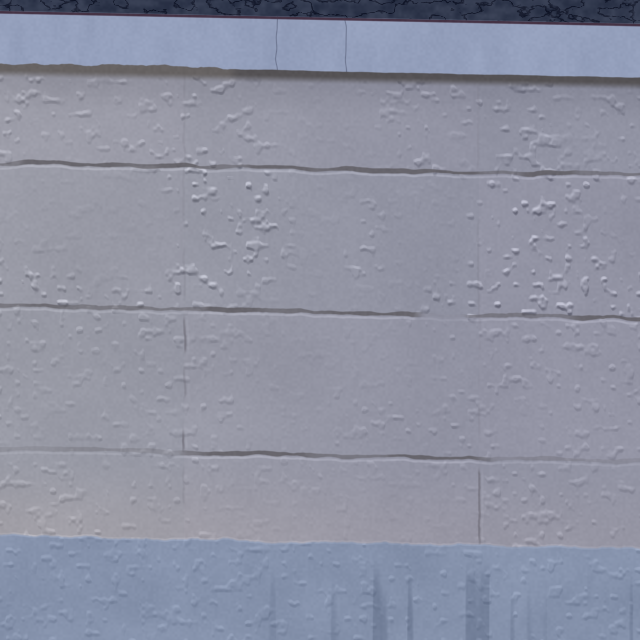
Write a three.js fragment shader that draws this texture.

```glsl
#define SLOPE 0.02
#define COURSE 0.2235
#define FIRST_JOINT 0.254
#define BLOCK 0.46
#define BLOCK_START 0.288
#define SILL_TOP 0.019
#define SILL_END 0.101
#define BASE_TOP 0.838
#define SOFT 0.0014
#define GRAIN 0.022
#define PIT_DEPTH 0.13

varying vec2 vUv;

float hash(vec2 p) {
  vec3 q = fract(vec3(p.xyx) * 0.1031);
  q += dot(q, q.yzx + 33.33);
  return fract((q.x + q.y) * q.z);
}

float noise(vec2 p) {
  vec2 i = floor(p), f = fract(p);
  f = f * f * (3.0 - 2.0 * f);
  return mix(mix(hash(i), hash(i + vec2(1.0, 0.0)), f.x),
             mix(hash(i + vec2(0.0, 1.0)), hash(i + 1.0), f.x), f.y);
}

float fbm(vec2 p) {
  float sum = 0.0, amp = 0.5;
  for (int i = 0; i < 4; i++) {
    sum += amp * noise(p);
    p = p * 2.03 + 17.0;
    amp *= 0.5;
  }
  return sum / 0.9375;
}

float edge(float at, float v, float soft) { return smoothstep(at - soft, at + soft, v); }

float line(float d, float halfWidth) { return 1.0 - edge(halfWidth, abs(d), SOFT); }

// Raised and sunken flecks in the render
float bumps(vec2 p) {
  return smoothstep(0.62, 0.88, noise(p * vec2(72.0, 95.0)) * 0.75 + noise(p * 165.0) * 0.25);
}

float relief(vec2 p) { return bumps(p + vec2(0.001, 0.0045)) - bumps(p); }

vec3 wallColor(vec2 p) {
  float course = (p.y - FIRST_JOINT) / COURSE;
  float row = floor(course);
  float column = floor((p.x - BLOCK_START) / BLOCK);
  vec3 col = mix(vec3(0.60, 0.605, 0.65), vec3(0.567, 0.573, 0.636), smoothstep(0.0, 0.8, p.x));
  col += (hash(vec2(row + 5.0, column + 9.0)) - 0.5) * vec3(0.014, 0.008, 0.010);
  col += vec3(0.035, 0.02, 0.005) * smoothstep(0.70, 0.84, p.y) * (1.0 - 0.5 * p.x);
  col -= 0.045 * (1.0 - smoothstep(0.11, 0.18, p.y));
  col += (fbm(p * 9.0) - 0.5) * 0.04;

  // Rough patches, densest in the second course
  float rough = smoothstep(0.4, 0.68, fbm(p * 6.0 + 3.0));
  rough *= row == 0.0 ? 1.3 : (row < 0.0 ? 0.8 : 0.45);
  col += relief(p) * PIT_DEPTH * (0.15 + rough);

  // Horizontal joints: dark groove over a pale lip
  float joint = floor(course + 0.5);
  float d = p.y - FIRST_JOINT - joint * COURSE + (fbm(vec2(p.x * 22.0, joint * 7.0)) - 0.5) * 0.009;
  float present = step(-0.5, joint) * step(joint, 2.5);
  float worn = 0.65 + 0.35 * smoothstep(0.25, 0.6, noise(vec2(p.x * 14.0, joint * 5.0)));
  if (joint == 1.0) worn *= 1.0 - 0.9 * edge(0.655, p.x, 0.012) * (1.0 - edge(0.73, p.x, 0.012));
  if (joint == 2.0) worn *= 0.35 + 0.65 * edge(0.285, p.x, 0.01) * (1.0 - edge(0.76, p.x, 0.03));
  float thick = 0.0018 + 0.0022 * noise(vec2(p.x * 35.0, joint * 3.0));
  col = mix(col, vec3(0.36, 0.35, 0.37), line(d, thick) * worn * present * 0.8);
  col += 0.075 * line(d - 0.0065, 0.0017) * present * (0.35 + 0.65 * worn);

  // Vertical joints: one distinct per course, the rest nearly filled
  float k = floor((p.x - BLOCK_START) / BLOCK + 0.5);
  float v = p.x - BLOCK_START - k * BLOCK + (fbm(vec2(p.y * 30.0, k)) - 0.5) * 0.007;
  float distinct = row == k + 1.0 ? 0.55 : 0.12;
  distinct *= smoothstep(0.15, 0.65, noise(vec2(p.y * 38.0, k + 4.0)));
  col = mix(col, vec3(0.40, 0.39, 0.43), line(v, 0.0017) * distinct);
  return col + 0.04 * line(v - 0.005, 0.0015) * distinct;
}

vec3 sillColor(vec2 p) {
  vec3 col = vec3(0.58, 0.625, 0.735) + (fbm(p * vec2(35.0, 12.0)) - 0.5) * 0.05;
  for (int i = 0; i < 2; i++) {
    float x = 0.432 + 0.108 * float(i) + (noise(vec2(p.y * 60.0, float(i))) - 0.5) * 0.004;
    col = mix(col, vec3(0.36, 0.39, 0.49), line(p.x - x, 0.0007) * 0.75);
  }
  return col;
}

vec3 baseColor(vec2 p) {
  vec3 col = vec3(0.52, 0.57, 0.67) + (fbm(p * 14.0) - 0.5) * 0.06;
  float streak = smoothstep(0.66, 0.9, noise(vec2(p.x * 75.0, p.y * 3.0)));
  col -= 0.07 * streak * smoothstep(0.25, 0.65, p.x) * smoothstep(0.85, 0.91, p.y);
  return col + relief(p + 4.0) * PIT_DEPTH * 0.45;
}

vec3 glassColor(vec2 p) {
  float vein = abs(fbm(p * vec2(38.0, 55.0)) - 0.5);
  vec3 col = mix(vec3(0.09, 0.11, 0.18), vec3(0.19, 0.22, 0.30), smoothstep(0.0, 0.06, vein));
  return col + 0.08 * (noise(p * 95.0) - 0.5);
}

void main() {
  vec2 p = vec2(vUv.x, 1.0 - vUv.y - SLOPE * vUv.x);
  float ragged = fbm(vec2(p.x * 28.0, 2.0)) - 0.5;
  float chipped = 1.0 - edge(0.365, p.x, 0.012);
  float sillEnd = SILL_END - chipped * 0.004 + ragged * mix(0.003, 0.012, chipped);
  vec3 shadow = mix(vec3(0.33, 0.32, 0.33), vec3(0.40, 0.385, 0.385), chipped);

  // Wall, shadow beneath the sill, sill, dark rim and glass
  vec3 col = mix(shadow, wallColor(p), smoothstep(0.108, 0.122, p.y));
  col = mix(sillColor(p), col, edge(sillEnd, p.y, SOFT));
  col = mix(col, vec3(0.27, 0.20, 0.27), line(p.y - SILL_TOP, 0.0022));
  col = mix(glassColor(p), col, edge(SILL_TOP - 0.002, p.y, SOFT));

  // Painted base with a pale upper lip
  float lip = p.y - BASE_TOP + ragged * 0.012;
  col = mix(col, baseColor(p), edge(0.0, lip, 0.002));
  col += 0.065 * line(lip, 0.0025) * (0.4 + 0.6 * noise(vec2(p.x * 30.0, 8.0)));
  col += (noise(p * 240.0) - 0.5) * GRAIN;
  gl_FragColor = vec4(clamp(col, 0.0, 1.0), 1.0);
}
```
